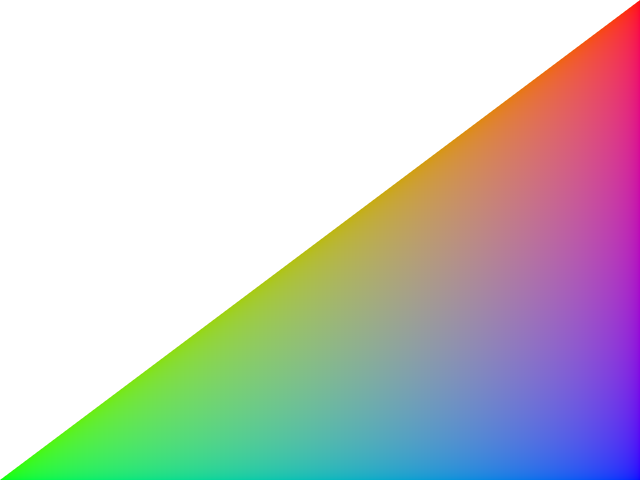
Write a Shadertoy shader that draws this background.

```glsl
// A right triangle filling the lower right half of a white canvas.
// Its corners are pure green, blue and red, blended by barycentric
// weights in linear light and then encoded for display.

const vec3 PAPER = vec3(1.0);
const vec3 RED   = vec3(1.0, 0.0, 0.0);
const vec3 GREEN = vec3(0.0, 1.0, 0.0);
const vec3 BLUE  = vec3(0.0, 0.0, 1.0);
const float DISPLAY_GAMMA = 2.2;

float cross2(vec2 a, vec2 b) {
    return a.x * b.y - a.y * b.x;
}

// Weights of p relative to the corners a, b and c; they sum to one.
vec3 barycentric(vec2 p, vec2 a, vec2 b, vec2 c) {
    float area = cross2(b - a, c - a);
    float wb = cross2(p - a, c - a) / area;
    float wc = cross2(b - a, p - a) / area;
    return vec3(1.0 - wb - wc, wb, wc);
}

vec3 encodeGamma(vec3 linearColor, float gamma) {
    return pow(max(linearColor, 0.0), vec3(1.0 / gamma));
}

void mainImage(out vec4 fragColor, in vec2 fragCoord) {
    vec2 uv = fragCoord / iResolution.xy;

    // Corners: green lower left, blue lower right, red upper right
    vec3 weights = barycentric(uv, vec2(0.0), vec2(1.0, 0.0), vec2(1.0));

    // Blend in linear light
    vec3 blend = max(weights, 0.0);
    vec3 fill = encodeGamma(mat3(GREEN, BLUE, RED) * blend, DISPLAY_GAMMA);

    // Smooth diagonal edge, about one pixel wide
    float diagonal = uv.x - uv.y;
    float pixelWidth = length(1.0 / iResolution.xy);
    float coverage = clamp(diagonal / pixelWidth + 0.5, 0.0, 1.0);

    fragColor = vec4(mix(PAPER, fill, coverage), 1.0);
}
```
